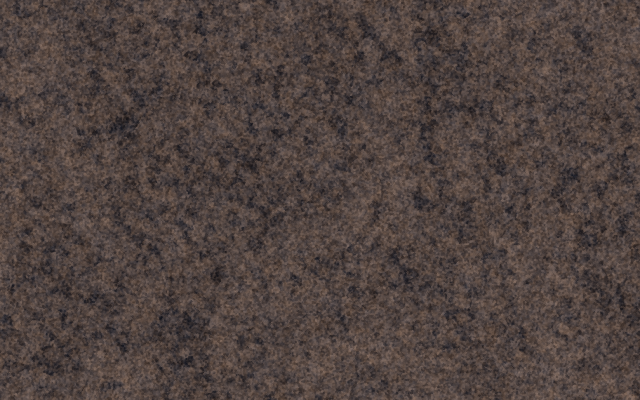
A WebGL 2 fragment shader for this texture:

```glsl
#version 300 es
precision highp float;
precision highp int;
// Dark brown granular stone: faint clouds, small ragged flecks, warm patches and crisp grit.
// Every layer is smooth cellular noise of unit spread at its own scale; their weighted
// sum gives a tone that moves along a brown ramp, with a separate warm-cool drift.

uniform vec2 u_resolution;
out vec4 fragColor;

const vec3 MID_BROWN  = vec3(0.313, 0.264, 0.249);
const vec3 TONE_STEP  = vec3(0.066, 0.055, 0.047);
const vec3 WARM_SHIFT = vec3(0.009, 0.000, -0.010);

// Integer hash: three values in 0..1 for a cell and a layer seed.
vec3 hash3(ivec2 cell, int seed) {
    uvec3 v = uvec3(ivec3(cell, seed)) * 1664525u + 1013904223u;
    v.x += v.y * v.z; v.y += v.z * v.x; v.z += v.x * v.y;
    v ^= v >> 16u;
    v.x += v.y * v.z; v.y += v.z * v.x; v.z += v.x * v.y;
    return vec3(v >> 8u) / 16777216.0;
}

// Blend of random values at scattered points, scaled to mean 0 and deviation 1.
float cellNoise(vec2 p, int seed) {
    ivec2 base = ivec2(floor(p));
    float sum = 0.0, power = 0.002;
    for (int y = -1; y <= 1; y++) {
        for (int x = -1; x <= 1; x++) {
            ivec2 cell = base + ivec2(x, y);
            vec3 rnd = hash3(cell, seed);
            vec2 offset = vec2(cell) + rnd.xy - p;
            float w = max(0.0, 1.0 - dot(offset, offset));
            w *= w;
            sum += w * (rnd.z - 0.5) * 3.46;
            power += w * w;
        }
    }
    return sum * inversesqrt(power);
}

// Rotates the plane and lengthens features along the turned x axis.
vec2 slant(vec2 p, float angle, float stretch) {
    float c = cos(angle), s = sin(angle);
    return vec2(c * p.x + s * p.y, c * p.y - s * p.x) * vec2(1.0 / stretch, 1.0);
}

// Pushes the position about so that larger features get ragged outlines.
vec2 roughen(vec2 p, float scale, float amount) {
    return p + amount * vec2(cellNoise(p * scale, 21), cellNoise(p * scale, 22));
}

void main() {
    vec2 p = gl_FragCoord.xy / u_resolution.y;
    vec2 ragged = roughen(p, 120.0, 0.0026);

    // Broad shading
    float cloud = cellNoise(p * 5.0, 1);
    float patches = cellNoise(ragged * 19.0, 2);

    // Flecks and grit
    float blots = cellNoise(slant(ragged, -0.8, 1.3) * 62.0, 3);
    float specks = cellNoise(slant(ragged, 0.9, 1.25) * 115.0, 4);
    float grit = cellNoise(p * 230.0, 5);

    float tone = 0.16 * cloud + 0.17 * patches + 0.28 * blots + 0.42 * specks + 0.62 * grit;

    // Dark flecks gather where the shading is already deep
    float depth = -0.75 * blots - 0.6 * specks - 0.25 * patches - 0.25 * cloud;
    float fleck = smoothstep(0.7, 1.7, depth);
    tone += 0.08 - 0.50 * fleck;

    // Warm tan patches against cooler mauve grey
    float warmth = 0.45 * cellNoise(ragged * 45.0, 6) + 0.55 * cellNoise(p * 150.0, 7)
                 + 0.3 * blots - 0.4 * fleck;

    vec3 color = MID_BROWN + TONE_STEP * tone + WARM_SHIFT * warmth;
    fragColor = vec4(clamp(color, 0.0, 1.0), 1.0);
}
```
